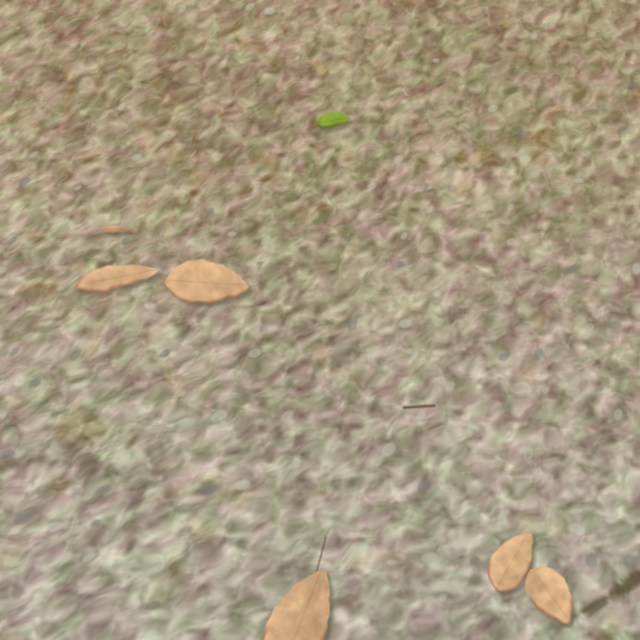
Give the GLSL for this texture, as a WebGL 1 fragment shader.

```glsl
precision highp float;
uniform vec2 u_resolution;

// Ground
const vec3 GROUND_FAR = vec3(0.640, 0.575, 0.460);
const vec3 GROUND_NEAR = vec3(0.662, 0.630, 0.562);
const vec3 TINT_SHIFT = vec3(0.035, -0.105, 0.020);
const vec3 OCHRE = vec3(0.61, 0.49, 0.31);
const vec3 PEBBLE_PALE = vec3(0.76, 0.76, 0.69);
const vec3 PEBBLE_DARK = vec3(0.50, 0.50, 0.47);
const vec3 CREVICE = vec3(0.33, 0.28, 0.19);
const float GRAIN_NEAR = 54.0;
const float GRAIN_GAIN = 46.0;
const float GRAIN_ANGLE = 0.5;
const float GRAIN_STRETCH = 1.55;
const float GRAIN_CONTRAST = 0.46;
const float PEBBLE_CELL = 3.6;
const float PEBBLE_CHANCE = 0.24;

// Litter
const vec3 LEAF_TAN = vec3(0.87, 0.72, 0.54);
const vec3 LEAF_RUST = vec3(0.69, 0.47, 0.36);
const vec3 SPRIG_GREEN = vec3(0.53, 0.66, 0.22);
const vec3 TWIG = vec3(0.34, 0.25, 0.21);
const vec3 SHADOW = vec3(0.36, 0.35, 0.29);
const float EDGE = 0.0025;

float hash(vec2 p) {
  vec3 q = fract(p.xyx * 0.1031);
  q += dot(q, q.yzx + 33.33);
  return fract((q.x + q.y) * q.z);
}

float noise(vec2 p) {
  vec2 cell = floor(p), f = fract(p);
  f = f * f * (3.0 - 2.0 * f);
  float low = mix(hash(cell), hash(cell + vec2(1.0, 0.0)), f.x);
  float high = mix(hash(cell + vec2(0.0, 1.0)), hash(cell + 1.0), f.x);
  return mix(low, high, f.y);
}

vec2 turn(vec2 p, float angle) {
  float c = cos(angle), s = sin(angle);
  return vec2(c * p.x + s * p.y, c * p.y - s * p.x);
}

float fbm(vec2 p) {
  float sum = 0.0, weight = 0.55;
  for (int i = 0; i < 3; i++) {
    sum += weight * (noise(p) - 0.5);
    p = turn(p, 0.9) * 1.8 + 17.3;
    weight *= 0.55;
  }
  return sum;
}

float segment(vec2 p, vec2 a, vec2 b) {
  vec2 ab = b - a;
  return length(p - a - ab * clamp(dot(p - a, ab) / dot(ab, ab), 0.0, 1.0));
}

float cover(float d, float softness) {
  return 1.0 - smoothstep(-softness, softness, d);
}

// Signed distance to a bent, pointed blade; size is half length and half width
float blade(vec2 p, vec2 size) {
  float t = clamp(p.x / size.x, -1.0, 1.0);
  float arch = 1.0 - t * t;
  float width = size.y * pow(arch, 0.7) * (1.0 - 0.25 * t);
  float wobble = 0.004 * (noise(p * 90.0 + 40.0) - 0.5);
  return max(abs(p.y - 0.15 * size.y * arch) - width + wobble, abs(p.x) - size.x);
}

vec3 paintLeaf(vec3 under, vec2 uv, vec2 centre, float angle, vec2 size, vec3 body) {
  vec2 p = turn(uv - centre, angle);
  float d = blade(p, size);
  float shade = blade(turn(uv - centre + vec2(-0.005, 0.006), angle), size);
  float rim = smoothstep(-0.007, 0.0, d) * smoothstep(0.006, -0.012, uv.y - centre.y);
  float vein = cover(abs(p.y - 0.1 * size.y) - 0.0008, 0.0025);
  float blotch = fbm(p * 60.0 + centre * 90.0);
  vec3 skin = mix(body, body * LEAF_RUST / LEAF_TAN, clamp(0.8 * rim + 0.25 * vein + 0.15, 0.0, 1.0));
  skin *= 1.0 + 0.28 * blotch + 0.06 * p.y / size.y;
  under = mix(under, SHADOW, 0.6 * cover(shade, 0.006));
  return mix(under, skin, cover(d, EDGE));
}

vec3 paintGround(vec2 uv) {
  // Grains shrink with distance up the canvas
  vec2 ground = vec2((uv.x - 0.5) * (GRAIN_NEAR + GRAIN_GAIN * uv.y),
                     GRAIN_NEAR * uv.y + 0.5 * GRAIN_GAIN * uv.y * uv.y) + 200.0;
  vec2 grainPos = turn(ground, GRAIN_ANGLE) * vec2(1.0 / GRAIN_STRETCH, 1.0);
  grainPos += 0.7 * vec2(noise(ground * 0.6), noise(ground * 0.6 + 31.0));
  float patches = fbm(uv * 7.0 + 3.0);
  float grain = fbm(grainPos);
  float tint = fbm(grainPos * 0.8 + 71.0);
  vec3 color = mix(GROUND_NEAR, GROUND_FAR, smoothstep(0.0, 1.0, uv.y));
  color += 0.09 * patches + TINT_SHIFT * (tint + 0.3 * fbm(uv * 9.0 + 50.0));
  color = mix(color, OCHRE, 0.5 * smoothstep(0.12, 0.35, fbm(ground * 0.3 + 9.0)) * (0.4 + 0.6 * uv.y));

  // Scattered pebbles
  vec2 cell = floor(ground / PEBBLE_CELL);
  vec2 jitter = vec2(hash(cell + 5.0), hash(cell + 11.0)) - 0.5;
  vec2 local = turn(fract(ground / PEBBLE_CELL) - 0.5 - 0.3 * jitter, GRAIN_ANGLE + jitter.x);
  float radius = mix(0.10, 0.24, hash(cell + 23.0));
  float pebble = cover(length(local * vec2(1.0, 1.6)) - radius + 0.12 * grain, 0.07);
  pebble *= step(hash(cell), PEBBLE_CHANCE);
  color = mix(color, mix(PEBBLE_DARK, PEBBLE_PALE, step(0.5, hash(cell + 37.0))), 0.6 * pebble);
  color += GRAIN_CONTRAST * mix(1.12, 0.85, uv.y) * grain * (1.0 - 0.5 * pebble);

  // Crevice in the near corner
  float crack = segment(uv, vec2(0.87, 0.02), vec2(1.02, 0.11)) + 0.025 * grain;
  return mix(color, CREVICE, 0.65 * cover(crack - 0.006, 0.009));
}

void main() {
  vec2 uv = gl_FragCoord.xy / u_resolution;
  vec3 color = paintGround(uv);

  // Twigs and sprig
  color = mix(color, TWIG, 0.8 * cover(segment(uv, vec2(0.632, 0.363), vec2(0.678, 0.366)) - 0.002, EDGE));
  color = mix(color, TWIG, 0.7 * cover(segment(uv, vec2(0.493, 0.10), vec2(0.509, 0.16)) - 0.001, EDGE));
  color = paintLeaf(color, uv, vec2(0.185, 0.641), 0.0, vec2(0.026, 0.006), LEAF_TAN * 0.92);
  color = paintLeaf(color, uv, vec2(0.521, 0.811), 0.15, vec2(0.026, 0.012), SPRIG_GREEN);

  // One near leaf, then two pairs
  color = paintLeaf(color, uv, vec2(0.472, 0.020), 1.2, vec2(0.096, 0.046), LEAF_TAN * 0.95);
  for (int i = 0; i < 4; i++) {
    float pair = floor(float(i) / 2.0);
    float side = mod(float(i), 2.0);
    vec2 centre = mix(vec2(0.254, 0.560), vec2(0.831, 0.095), pair);
    centre += (side - 0.5) * mix(vec2(0.140, -0.010), vec2(0.056, -0.054), pair);
    float angle = mix(mix(0.2, -0.06, side), mix(1.05, -0.95, side), pair);
    vec2 size = vec2(0.066 - 0.014 * pair, mix(mix(0.018, 0.033, side), 0.030, pair));
    color = paintLeaf(color, uv, centre, angle, size, LEAF_TAN);
  }
  gl_FragColor = vec4(clamp(color, 0.0, 1.0), 1.0);
}
```
